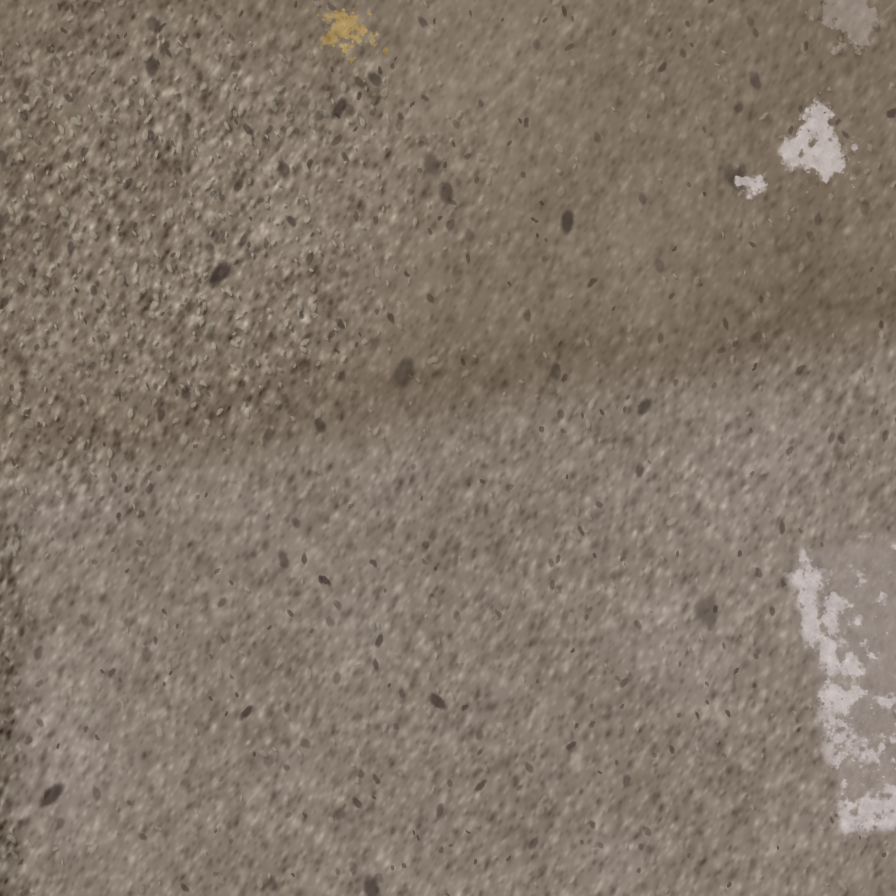
A Shadertoy shader for this texture:

```glsl
// Worn concrete: a rough brown upper zone above a smoother grey slab.
// Sparse cellular splats give the grain; scattered cell points give chips and
// pits; ragged distance shapes give the flaking paint near the right edge.
#define BROWN vec3(0.478, 0.427, 0.369)
#define GREY vec3(0.535, 0.488, 0.446)
#define CHIP vec3(0.70, 0.67, 0.60)
#define PIT vec3(0.23, 0.19, 0.17)
#define PAINT vec3(0.77, 0.73, 0.72)
#define OCHRE vec3(0.74, 0.62, 0.38)
#define GRAIN_SCALE 105.0
#define GRAIN_CONTRAST 0.20
#define MOTTLE 0.07

vec3 hash3(vec2 cell) {
    vec3 q = fract(cell.xyx * vec3(0.1031, 0.1030, 0.0973));
    q += dot(q, q.yxz + 33.33);
    return fract((q.xxy + q.yzz) * q.zyx);
}

// Smooth signed noise: one soft light or dark splat per cell.
float splats(vec2 p) {
    vec2 cell = floor(p);
    float sum = 0.0;
    for (int y = -1; y <= 1; y++)
    for (int x = -1; x <= 1; x++) {
        vec2 c = cell + vec2(x, y);
        vec3 h = hash3(c);
        vec2 d = p - c - h.xy;
        sum += (h.z - 0.5) * exp(-6.0 * dot(d, d));
    }
    return sum;
}

float layered(vec2 p) {
    float sum = 0.0, gain = 1.0;
    for (int i = 0; i < 4; i++) {
        sum += gain * splats(p);
        p = mat2(1.6, 1.2, -1.2, 1.6) * p + 17.3;
        gain *= 0.65;
    }
    return sum;
}

// Scattered stones: x is the coverage, y is the shadow at the lower right.
vec2 stones(vec2 p, float density) {
    vec2 cell = floor(p), result = vec2(0.0);
    for (int y = -1; y <= 1; y++)
    for (int x = -1; x <= 1; x++) {
        vec2 c = cell + vec2(x, y);
        vec3 h = hash3(c + 71.0), k = hash3(c + 193.0);
        float present = step(h.z, density);
        float radius = mix(0.14, 0.38, k.x * k.x);
        float a = 0.7 + 1.8 * k.y;
        vec2 d = mat2(cos(a), -sin(a), sin(a), cos(a)) * (p - c - h.xy);
        vec2 s = mat2(cos(a), -sin(a), sin(a), cos(a)) * (p - c - h.xy - vec2(0.18, -0.2));
        vec2 stretch = vec2(0.75, 1.0 + 0.6 * k.z);
        float body = 1.0 - smoothstep(0.55 * radius, 1.25 * radius, length(d * stretch));
        float shade = 1.0 - smoothstep(0.4 * radius, 1.4 * radius, length(s * stretch));
        result = max(result, present * vec2(body * (0.5 + 0.5 * k.z), shade));
    }
    return result;
}

float blob(vec2 p, vec2 centre, float radius, float ragged) {
    return 1.0 - smoothstep(-0.006, 0.006, length(p - centre) - radius + ragged);
}

void mainImage(out vec4 fragColor, in vec2 fragCoord) {
    vec2 p = fragCoord / iResolution.xy;
    float broad = layered(p * 5.0 + 3.0);
    float ragged = layered(p * 38.0 + 9.0);
    float crumbs = layered(p * 75.0 + 40.0);

    // Zones: slab boundary, rough upper left, crumbling left edge
    float seam = p.y - (0.455 + 0.16 * p.x) + 0.05 * broad;
    float upper = smoothstep(-0.05, 0.05, seam);
    vec2 toRough = (p - vec2(0.17, 0.75)) * vec2(1.0, 1.35);
    float rough = 1.0 - smoothstep(0.17, 0.42, length(toRough) + 0.22 * broad);
    rough = max(rough, 0.8 * (1.0 - smoothstep(0.02, 0.18, length((p - vec2(0.06, 0.52)) * vec2(0.8, 1.0)))));
    float leftEdge = (1.0 - smoothstep(0.012, 0.045, p.x + 0.02 * broad)) * (1.0 - smoothstep(0.38, 0.48, p.y));

    // Base tone with stains and the soft shadow along the seam
    vec3 col = mix(GREY, BROWN, upper);
    col += MOTTLE * broad * vec3(1.0, 1.03, 1.1);
    col += 0.035 * rough * vec3(0.9, 0.95, 1.1);
    col -= 0.025 * exp(-pow((seam - 0.035) / 0.035, 2.0));
    col = mix(col, vec3(0.40, 0.355, 0.31), 0.65 * leftEdge);
    col += 0.05 * exp(-40.0 * dot(p - vec2(0.53, 0.9), p - vec2(0.53, 0.9)));

    // Leaning grain at two sizes
    vec2 lean = vec2(p.x - 0.35 * p.y, 0.68 * p.y);
    float grain = splats(lean * GRAIN_SCALE) + 0.8 * splats(lean * GRAIN_SCALE * 1.8 + 31.0);
    float strength = mix(1.0, 0.65, upper) + 0.8 * max(rough, leftEdge);
    col += GRAIN_CONTRAST * strength * grain * vec3(1.0, 1.0, 0.97);
    col += 0.09 * rough * crumbs;

    // Pale chips with shadows, small dark pits and a few larger holes
    vec2 bent = p + 0.004 * vec2(ragged, crumbs);
    vec2 chips = stones(bent * 72.0, 0.10 + 0.38 * max(rough, leftEdge));
    col = mix(col, PIT, 0.38 * chips.y * (0.5 + 0.5 * rough));
    col = mix(col, CHIP, chips.x * (0.42 + 0.25 * rough));
    float pits = stones(bent * 58.0 + 23.0, 0.11 + 0.16 * rough).x;
    float holes = stones(bent * 24.0 + 60.0, 0.04 + 0.05 * upper).x;
    col = mix(col, PIT, 0.58 * pits);
    col = mix(col, PIT, 0.75 * holes);

    // Flaking paint: worn patch at the right, then isolated flakes
    float edge = p.x - (0.955 - 0.21 * p.y);
    float area = min(edge, min(p.y - 0.065 - 0.2 * max(edge, 0.0), 0.385 + 0.15 * edge - p.y));
    float worn = smoothstep(-0.006, 0.012, area + 0.012 * ragged);
    float rim = exp(-pow((edge - 0.02) / 0.025, 2.0));
    float low = 1.0 - smoothstep(0.15, 0.23, p.y);
    float flakes = worn * smoothstep(-0.08, 0.22, ragged + 0.28 * max(rim, low) - 0.18);
    col = mix(col, vec3(0.60, 0.555, 0.53) + 0.08 * crumbs, 0.65 * worn);
    float spots = blob(p, vec2(0.925, 0.83), 0.026, 0.045 * ragged);
    spots = max(spots, blob(p, vec2(0.915, 0.865), 0.018, 0.045 * ragged));
    spots = max(spots, blob(p, vec2(0.88, 0.83), 0.012, 0.03 * ragged));
    spots = max(spots, blob(p, vec2(0.845, 0.795), 0.008, 0.045 * ragged));
    spots = max(spots, 0.4 * blob(p, vec2(0.95, 0.985), 0.03, 0.06 * ragged));
    col = mix(col, PAINT + 0.12 * crumbs, 0.88 * max(flakes, spots));
    col = mix(col, OCHRE + 0.2 * crumbs, 0.75 * blob(p, vec2(0.385, 0.97), 0.02, 0.06 * ragged));

    fragColor = vec4(clamp(col, 0.0, 1.0), 1.0);
}
```
